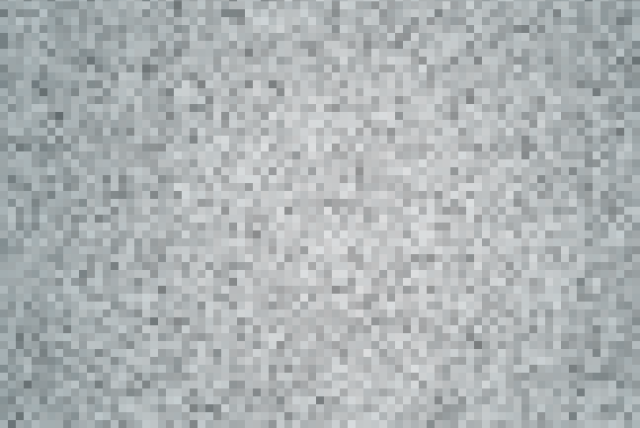
Reproduce this texture procedurally as a Shadertoy shader.

```glsl
// Mosaic of square grey tiles: each tile takes one random tone, skewed to dark,
// over a soft glow that fades to a cooler, darker rim. Gradient noise clumps the
// tones, and tile borders are box filtered to about one pixel.

const float COLUMNS      = 81.0;                     // tiles across the canvas
const vec3  GLOW_COLOR   = vec3(0.757, 0.763, 0.767);
const vec3  RIM_COLOR    = vec3(0.575, 0.617, 0.628);
const vec2  GLOW_CENTER  = vec2(0.56, 0.46);
const vec2  GLOW_STRETCH = vec2(1.0, 0.6);
const vec2  GLOW_RANGE   = vec2(0.05, 0.66);         // distances where the fade starts and ends
const float TONE_SPREAD  = 0.062;                    // standard deviation of tile tones
const float TONE_SKEW    = 0.13;                     // favours rare dark tiles
const float CLOUD_SCALE  = 0.09;                     // noise cells per tile
const float CLOUD_AMOUNT = 0.045;
const float CLUMP_SCALE  = 0.37;
const float CLUMP_AMOUNT = 0.06;
const float TINT_SPREAD  = 0.010;                    // warm to cool shift per tile

// Integer hash: three uniform values in 0..1 for a lattice point
vec3 hash3(vec2 cell, uint seed) {
    uvec3 v = uvec3(uvec2(ivec2(cell)), seed) * 1664525u + 1013904223u;
    for (int i = 0; i < 2; i++) {
        v.x += v.y * v.z;
        v.y += v.z * v.x;
        v.z += v.x * v.y;
        v ^= v >> 16u;
    }
    return vec3(v & 0xffffu) / 65535.0;
}

float cornerSlope(vec2 corner, vec2 offset) {
    float angle = 6.28319 * hash3(corner, 7u).x;
    return dot(vec2(cos(angle), sin(angle)), offset);
}

float gradientNoise(vec2 p) {
    vec2 i = floor(p), f = fract(p);
    vec2 w = f * f * f * (f * (f * 6.0 - 15.0) + 10.0);
    vec2 e = vec2(1.0, 0.0);
    return mix(mix(cornerSlope(i, f), cornerSlope(i + e, f - e), w.x),
               mix(cornerSlope(i + e.yx, f - e.yx), cornerSlope(i + e.xx, f - e.xx), w.x), w.y);
}

// Flat colour of one tile
vec3 tileColor(vec2 tile, vec2 gridSize) {
    vec2 center = (tile + 0.5) / gridSize;

    // Glow and cool rim
    float radius = length((center - GLOW_CENTER) * GLOW_STRETCH);
    vec3 color = mix(GLOW_COLOR, RIM_COLOR, smoothstep(GLOW_RANGE.x, GLOW_RANGE.y, radius));

    // Bell-shaped random tone with a long dark tail
    float bell = 2.0 * (dot(hash3(tile, 1u), vec3(1.0)) - 1.5);
    float tone = TONE_SPREAD * (bell - TONE_SKEW * (bell * bell - 1.0));

    // Soft patches and small clumps
    tone += CLOUD_AMOUNT * gradientNoise(tile * CLOUD_SCALE + 13.3);
    tone += CLUMP_AMOUNT * gradientNoise(tile * CLUMP_SCALE + 41.7);

    float tint = TINT_SPREAD * (hash3(tile, 2u).x - 0.5);
    return color + tone + tint * vec3(-1.0, 0.3, 0.7);
}

void mainImage(out vec4 fragColor, in vec2 fragCoord) {
    float pixel = COLUMNS / iResolution.x;           // pixel width in tiles
    vec2 gridSize = iResolution.xy * pixel;
    vec2 p = fragCoord * pixel;

    // Share of the pixel on each side of the nearest tile borders
    vec2 border = floor(p + 0.5);
    vec2 cover = clamp((p - border) / pixel + 0.5, 0.0, 1.0);

    vec3 below = mix(tileColor(border - 1.0, gridSize),
                     tileColor(border - vec2(0.0, 1.0), gridSize), cover.x);
    vec3 above = mix(tileColor(border - vec2(1.0, 0.0), gridSize),
                     tileColor(border, gridSize), cover.x);
    fragColor = vec4(clamp(mix(below, above, cover.y), 0.0, 1.0), 1.0);
}
```
